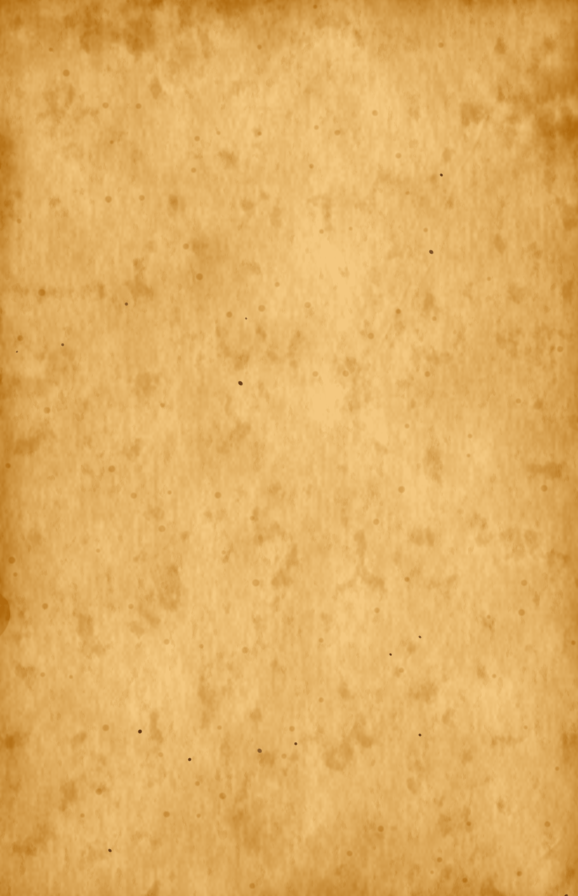
Write a WebGL 2 fragment shader that draws this texture.

```glsl
#version 300 es
precision highp float;

uniform vec2 u_resolution;
out vec4 fragColor;

float hash(vec2 p) {
    return fract(sin(dot(p, vec2(127.1, 311.7))) * 43758.5453);
}

vec2 hash2(vec2 p) {
    return vec2(hash(p), hash(p + 57.3));
}

float noise(vec2 p) {
    vec2 i = floor(p), f = fract(p);
    f = f * f * (3.0 - 2.0 * f);
    return mix(mix(hash(i), hash(i + vec2(1, 0)), f.x),
               mix(hash(i + vec2(0, 1)), hash(i + vec2(1, 1)), f.x), f.y);
}

float fbm(vec2 p) {
    float sum = 0.0, amp = 0.533;
    for (int i = 0; i < 4; i++) {
        sum += amp * noise(p);
        p = mat2(1.6, 1.2, -1.2, 1.6) * p + 11.7;
        amp *= 0.5;
    }
    return sum;
}

// Soft blot broken up by noise
float stain(vec2 p, vec2 centre, vec2 radius) {
    vec2 q = (p - centre) / radius;
    return exp(-dot(q, q)) * smoothstep(0.25, 0.7, fbm(p * 38.0 + centre * 50.0));
}

// Fold with a lit side and a shaded side
float crease(vec2 p, vec2 a, vec2 b) {
    vec2 ab = b - a, ap = p - a;
    float len = length(ab);
    float along = dot(ap, ab) / (len * len);
    float side = (ap.x * ab.y - ap.y * ab.x) / len;
    side = (side + 0.006 * (noise(p * 25.0) - 0.5)) / 0.0025;
    float fade = smoothstep(0.0, 0.15, along) * smoothstep(1.0, 0.8, along);
    return side * exp(-side * side) * fade * smoothstep(0.2, 0.7, noise(p * 40.0));
}

void main() {
    vec2 p = gl_FragCoord.xy / u_resolution.y;
    float width = u_resolution.x / u_resolution.y;
    float px = 1.0 / u_resolution.y;

    // Clouds, mottling and upright paper fibres
    float mottle = fbm(p * vec2(26.0, 18.0) + 4.0);
    float age = 0.10 + 0.45 * (fbm(p * 5.0 + 2.0) - 0.5) + 0.38 * (mottle - 0.5);
    age += 0.20 * (noise(p * vec2(230.0, 80.0)) - 0.5);
    age += 0.13 * (noise(p * vec2(380.0, 240.0) + 9.0) - 0.5);
    age += 0.012 * sin(p.x * 620.0 + 2.0 * noise(p * 12.0));

    // Foxing
    age += 0.30 * smoothstep(0.58, 0.82, fbm(p * vec2(52.0, 40.0) + 31.0));
    age += 0.16 * smoothstep(0.62, 0.85, fbm(p * vec2(120.0, 75.0) + 17.0));

    // Browned margins
    vec2 w = p + 0.02 * (vec2(noise(p * 18.0), noise(p * 18.0 + 40.0)) - 0.5);
    float right = width - w.x, top = 1.0 - w.y;
    float margin = 0.46 * exp(-max(w.x, 0.0) / 0.020) + 0.34 * exp(-max(right, 0.0) / 0.017)
                 + 0.42 * exp(-max(top, 0.0) / 0.020) + 0.24 * exp(-max(w.y, 0.0) / 0.018);
    float nearest = max(min(min(w.x, right), min(w.y, top)), 0.0);
    age += margin * (0.5 + mottle) + 0.15 * exp(-nearest / 0.07);

    // Larger stains
    age += 0.55 * stain(p, vec2(0.14, 0.97), vec2(0.16, 0.045));
    age += 0.65 * stain(p, vec2(width - 0.03, 0.87), vec2(0.065, 0.055));
    age += 0.35 * stain(p, vec2(0.03, 0.59), vec2(0.06, 0.04));
    age += 0.28 * stain(p, vec2(0.21, 0.73), vec2(0.05, 0.06));
    age += 0.28 * stain(p, vec2(0.31, 0.07), vec2(0.10, 0.05));
    float tide = length((w - vec2(-0.006, 0.315)) / vec2(0.019, 0.028));
    age += 0.28 * smoothstep(1.05, 0.92, tide);

    // Folds
    age += 0.20 * crease(p, vec2(0.40, 0.56), vec2(0.57, 0.93));
    age += 0.14 * crease(p, vec2(0.43, 0.60), vec2(0.52, 0.79));
    age += 0.25 * crease(p, vec2(0.57, 0.01), vec2(width + 0.01, 0.09));

    // Small rust dots on a jittered grid
    vec2 cell = floor(p * 30.0);
    vec2 offset = fract(p * 30.0) - 0.2 - 0.6 * hash2(cell);
    float dot_size = 0.04 + 0.06 * hash(cell + 8.0);
    age += 0.35 * step(0.84, hash(cell + 3.0))
         * smoothstep(dot_size + 0.06, dot_size - 0.03, length(offset));

    vec3 colour = mix(vec3(0.93, 0.75, 0.46), vec3(0.72, 0.46, 0.11), clamp(age, -0.12, 1.15));

    // Sparse dark specks
    for (int i = 0; i < 16; i++) {
        vec2 seed = vec2(float(i) + 1.3, 7.9);
        vec2 d = p - hash2(seed) * vec2(width, 1.0);
        d.x += 0.5 * d.y * (hash(seed + 5.0) - 0.5);
        float radius = 0.0008 + 0.0016 * hash(seed + 2.0);
        float ink = smoothstep(radius + px, radius - px, length(d));
        colour = mix(colour, vec3(0.34, 0.17, 0.04), ink * (0.45 + 0.5 * hash(seed + 9.0)));
    }

    fragColor = vec4(colour, 1.0);
}
```
